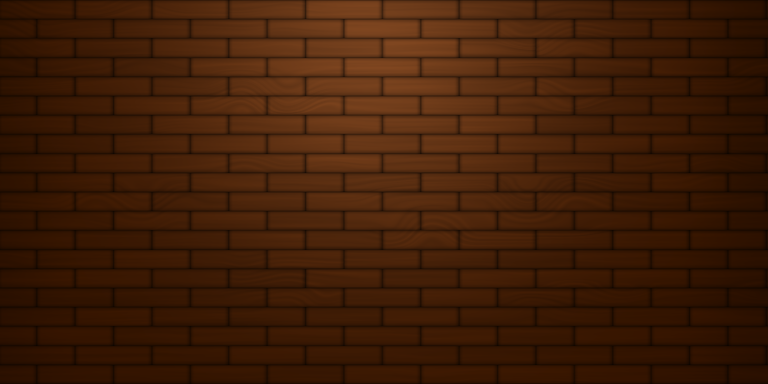
Reproduce this texture procedurally as a WebGL 2 fragment shader.

```glsl
#version 300 es
precision highp float;
// Dark wooden bricks in running bond, lit by a warm lamp near the top.

uniform vec2 u_resolution;
out vec4 fragColor;

const vec2  REPEATS      = vec2(10.0, 20.0);  // bricks across, courses down
const float JOINT_SHIFT  = 0.02;              // upright joints sit a little left
const float JOINT_HALF   = 0.035;             // in course heights
const float BEVEL        = 0.24;              // soft shade beside each joint
const float JOINT_DARK   = 0.34;
const float BEVEL_DARK   = 0.20;
const float GRAIN_DEPTH  = 0.15;
const float BRICK_VARY   = 0.09;
const vec2  LAMP_POS     = vec2(0.485, 0.88);
const float LAMP_RADIUS  = 0.55;              // in canvas heights
const float LAMP_FALLOFF = 1.7;
const vec3  SHADOW_WOOD  = vec3(0.192, 0.070, -0.008);
const vec3  LIT_WOOD     = vec3(0.475, 0.262, 0.120);

float hash(vec2 p) {
    vec3 q = fract(p.xyx * vec3(0.1031, 0.1030, 0.0973));
    q += dot(q, q.yzx + 33.33);
    return fract((q.x + q.y) * q.z);
}

float noise(vec2 p) {
    vec2 i = floor(p), f = fract(p);
    f = f * f * (3.0 - 2.0 * f);
    return mix(mix(hash(i), hash(i + vec2(1, 0)), f.x),
               mix(hash(i + vec2(0, 1)), hash(i + vec2(1, 1)), f.x), f.y);
}

// Long streaks that bend into waves where a knot region is strong.
float woodGrain(vec2 p) {
    float knot = smoothstep(0.55, 0.85, noise(p * vec2(0.55, 0.6) + 7.0));
    float bend = (noise(p * vec2(1.6, 0.5) + 3.0) - 0.5) * (0.15 + 1.6 * knot);
    float y = p.y + bend;
    float streaks = 0.6 * noise(vec2(p.x * 0.7, y * 5.0))
                  + 0.4 * noise(vec2(p.x * 1.3, y * 11.0) + 19.0) - 0.5;
    float rings = abs(fract(y * 3.0) - 0.5) - 0.25;
    return streaks + knot * rings;
}

// Darkening at a distance from a joint, with a core and a soft bevel.
float jointShade(float dist, float softness) {
    float core = 1.0 - smoothstep(JOINT_HALF - softness, JOINT_HALF + softness, dist);
    float bevel = 1.0 - smoothstep(0.0, BEVEL, dist);
    return (1.0 - JOINT_DARK * core) * (1.0 - BEVEL_DARK * bevel);
}

void main() {
    vec2 uv = gl_FragCoord.xy / u_resolution;
    float aspect = u_resolution.x / u_resolution.y;

    // Alternate courses shift by half a brick.
    vec2 grid = uv * REPEATS;
    float course = floor(grid.y);
    grid.x += JOINT_SHIFT + 0.5 * mod(course + 1.0, 2.0);
    vec2 brick = floor(grid), cell = fract(grid);

    // Joint distances in course heights.
    float brickLength = aspect * REPEATS.y / REPEATS.x;
    vec2 edge = min(cell, 1.0 - cell) * vec2(brickLength, 1.0);
    float softness = max(0.05, 0.75 * REPEATS.y / u_resolution.y);
    float shade = jointShade(edge.x, softness) * jointShade(edge.y, softness);
    shade *= 1.0 - 0.12 * smoothstep(0.92, 1.0, cell.x);

    // Grain and tone differ from brick to brick.
    float seed = hash(brick + 5.0);
    vec2 woodPos = vec2(uv.x * REPEATS.x, grid.y) + vec2(0.0, seed * 0.4);
    float tone = 1.0 + GRAIN_DEPTH * woodGrain(woodPos) + BRICK_VARY * (seed - 0.5);
    tone += 0.05 * (cell.y - 0.5);

    // Lamp glow and darker side edges.
    float reach = length((uv - LAMP_POS) * vec2(aspect, 1.0));
    float glow = exp(-pow(reach / LAMP_RADIUS, LAMP_FALLOFF));
    float sides = 1.0 - 0.18 * smoothstep(0.38, 0.52, abs(uv.x - 0.485));

    vec3 color = max(mix(SHADOW_WOOD, LIT_WOOD, glow), 0.0);
    color *= shade * tone * sides;
    fragColor = vec4(color, 1.0);
}
```
